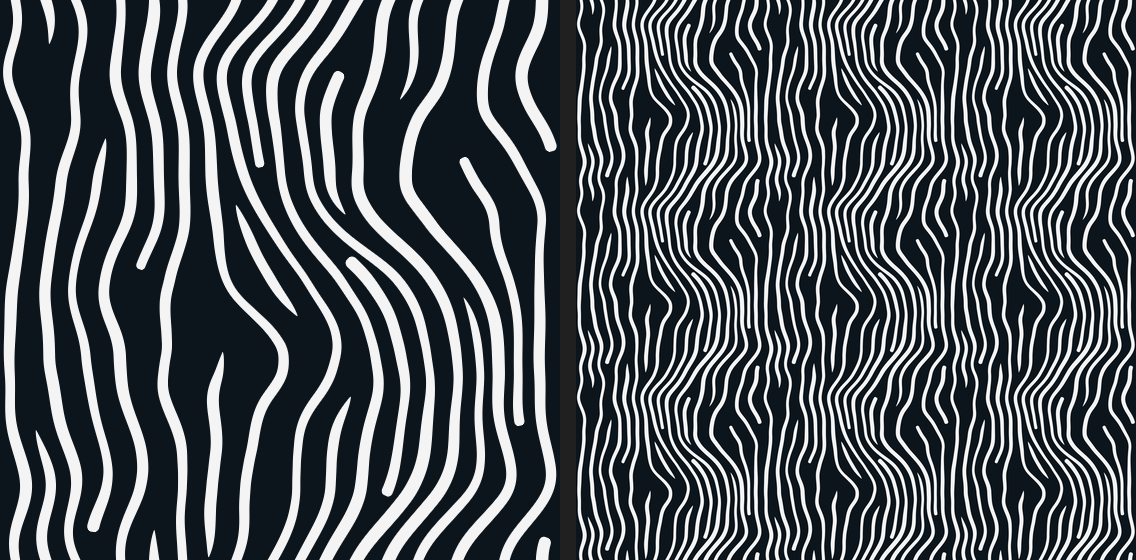
Left: one tile. Right: repeated 3 by 3.
This pattern is drawn by a WebGL 1 fragment shader. Its source:

```glsl
precision highp float;

uniform vec2 u_resolution;

const float TAU = 6.2831853;
const int LINES = 22;

float hash(vec2 p) {
  return fract(sin(dot(p, vec2(127.1, 311.7))) * 43758.55);
}

float cornerSlope(vec2 cell, vec2 offset, vec2 period) {
  float angle = TAU * hash(mod(cell, period) + period * 1.7);
  return dot(vec2(cos(angle), sin(angle)), offset);
}

// Gradient noise that wraps after a whole number of cells
float noise(vec2 p, vec2 period) {
  vec2 cell = floor(p), f = fract(p);
  vec2 s = f * f * f * (f * (f * 6.0 - 15.0) + 10.0);
  vec2 e = vec2(1.0, 0.0);
  float low = mix(cornerSlope(cell, f, period),
                  cornerSlope(cell + e.xy, f - e.xy, period), s.x);
  float high = mix(cornerSlope(cell + e.yx, f - e.yx, period),
                   cornerSlope(cell + e.xx, f - e.xx, period), s.x);
  return mix(low, high, s.y);
}

// Horizontal coordinate bent by one steep diagonal sweep and irregular waves
float bentX(vec2 p) {
  float t = TAU * (p.y - 0.54);
  float sweep = (sin(t) + 0.3 * sin(2.0 * t)) * (0.35 + 0.65 * cos(TAU * (p.x - 0.62)));
  vec2 broad = vec2(2.0, 3.0), fine = vec2(3.0, 6.0);
  return p.x + 0.095 * sweep + 0.07 * noise(p * broad, broad)
             + 0.04 * noise(p * fine, fine);
}

// Centre height and half length: even lines are endless, odd ones are short
vec2 lineSpan(float id) {
  float k = floor(id * 0.5);
  float centre = fract(k * 0.382 + 0.1 * hash(vec2(id, 3.0)));
  float halfLength = 0.1 + 0.28 * fract(k * 0.7 + 0.2);
  return vec2(centre, mod(id, 2.0) < 0.5 ? 1.0 : halfLength);
}

// Room a line takes at two heights; neighbours close in where it is absent
vec2 lineRoom(float id, vec2 y) {
  vec2 span = lineSpan(id);
  vec2 away = abs(fract(y - span.x + 0.5) - 0.5);
  vec2 present = 1.0 - smoothstep(span.y - 0.08, span.y + 0.13, away);
  vec2 sway = 1.0 + 0.2 * sin(TAU * (2.0 * y + hash(vec2(id, 8.0))));
  return mix(vec2(0.15), vec2(1.0), present) * sway;
}

void main() {
  vec2 p = gl_FragCoord.xy / u_resolution;
  float pixel = 1.0 / min(u_resolution.x, u_resolution.y);
  float delta = 0.002;
  vec2 heights = vec2(p.y, p.y + delta);

  float x = bentX(p);
  float xRight = bentX(p + vec2(delta, 0.0));
  float xAbove = bentX(p + vec2(0.0, delta));

  vec2 total = vec2(0.0);
  for (int i = 0; i < LINES; i++) total += lineRoom(float(i), heights);

  float ink = 0.0;
  vec2 filled = vec2(0.0);
  for (int i = 0; i < LINES; i++) {
    float id = float(i);
    vec2 room = lineRoom(id, heights);
    vec2 offset = vec2(x, xAbove) - (filled + 0.5 * room) / total;
    filled += room;

    // Signed distance to the centre line, corrected for its slant
    vec2 slope = vec2(xRight - x, offset.y - offset.x) / delta;
    float steepness = max(length(slope), 0.2);
    float dist = (fract(offset.x + 0.5) - 0.5) / steepness;

    // Way to the nearer end, measured along the line
    vec2 span = lineSpan(id);
    float nearestY = p.y - dist * slope.y / steepness;
    float along = fract(nearestY - span.x + 0.5) - 0.5;
    float toEnd = (span.y - abs(along)) * steepness / max(slope.x, 0.2);

    // Swelling width, with each end either blunt or drawn to a point
    float swell = noise(vec2(id + 0.5, p.y * 5.0), vec2(22.0, 5.0));
    float radius = 0.0093 * (1.0 + 0.45 * swell);
    float pointed = step(0.4, hash(vec2(id, sign(along) + 5.0)));
    float q = clamp(toEnd / mix(radius, 0.09, pointed), 0.0, 1.0);
    radius *= pow(q * (2.0 - q), mix(0.5, 0.8, pointed));

    float cover = clamp((radius - abs(dist)) / pixel + 0.5, 0.0, 1.0);
    ink = max(ink, cover * clamp(toEnd / pixel, 0.0, 1.0));
  }

  vec3 night = vec3(0.047, 0.082, 0.11);
  vec3 chalk = vec3(0.957);
  gl_FragColor = vec4(mix(night, chalk, ink), 1.0);
}
```
